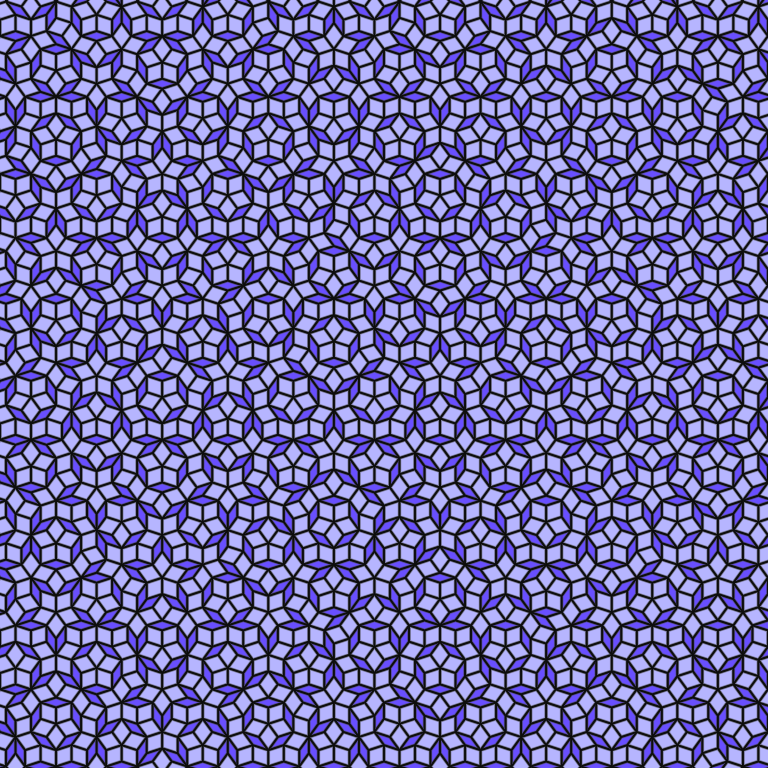
Give the GLSL for this pattern, as a WebGL 2 fragment shader.

```glsl
#version 300 es
precision highp float;

uniform vec2 u_resolution;
out vec4 outColor;

#define EDGE 0.0212              // rhomb side, in canvas heights
#define PHASE vec2(0.31, 0.17)   // selects one tiling of the family
#define LINE 0.091               // half width of the joints, in sides
#define SOFTNESS 0.122           // width of the joint's fade, in sides
#define WIDE_COLOR vec3(0.715, 0.71, 1.0)
#define THIN_COLOR vec3(0.41, 0.31, 1.0)
#define RIM_COLOR vec3(0.27, 0.275, 0.265)
#define JOINT_COLOR vec3(0.05)

const float TAU = 6.2831853;
const int AXES = 5;

vec2 axes[AXES];
float offsets[AXES];

float cross2(vec2 a, vec2 b) {
    return a.x * b.y - a.y * b.x;
}

vec2 axis(int j) {
    float angle = TAU * (0.25 + float(j) / float(AXES));
    return vec2(cos(angle), sin(angle));
}

// Offsets sum to zero, which makes the dual of the five grids a rhomb tiling
void setupGrids() {
    for (int j = 0; j < AXES; j++) {
        axes[j] = axis(j);
        offsets[j] = dot(PHASE, axis(2 * j));
    }
}

// Rhomb dual to the crossing of line a of grid j with line b of grid k:
// signed distance from p to its border (positive inside)
float rhombDistance(vec2 p, int j, int k, float a, float b) {
    vec2 u = axes[j], w = axes[k];
    float area = cross2(u, w);
    float A = a - offsets[j], B = b - offsets[k];
    vec2 crossing = vec2(A * w.y - B * u.y, B * u.x - A * w.x) / area;

    vec2 corner = a * u + b * w;
    for (int i = 0; i < AXES; i++) {
        if (i != j && i != k)
            corner += ceil(dot(crossing, axes[i]) + offsets[i]) * axes[i];
    }

    vec2 q = p - corner;
    vec2 st = vec2(cross2(q, w), cross2(u, q)) / area;
    vec2 inset = min(st, 1.0 - st);
    return min(inset.x, inset.y) * abs(area);
}

// x: distance to the nearest side, y: area of the rhomb around p
vec2 tiling(vec2 p) {
    vec2 gridPoint = p / 2.5;
    vec2 best = vec2(-1e3, 0.0);
    for (int j = 0; j < AXES - 1; j++) {
        float lineJ = floor(dot(gridPoint, axes[j]) + offsets[j]);
        for (int k = j + 1; k < AXES; k++) {
            float lineK = floor(dot(gridPoint, axes[k]) + offsets[k]);
            for (int n = 0; n < 4; n++) {
                float a = lineJ + float(n & 1);
                float b = lineK + float(n >> 1);
                float d = rhombDistance(p, j, k, a, b);
                if (d > best.x) best = vec2(d, abs(cross2(axes[j], axes[k])));
            }
        }
    }
    return best;
}

void main() {
    setupGrids();
    vec2 p = (gl_FragCoord.xy - 0.5 * u_resolution) / (u_resolution.y * EDGE);
    vec2 tile = tiling(p);

    // Black joint fading through a grey rim into the tile colour
    float pixel = 1.0 / (u_resolution.y * EDGE);
    float t = (tile.x - LINE) / max(SOFTNESS, 1.2 * pixel);
    vec3 tileColor = tile.y < 0.8 ? THIN_COLOR : WIDE_COLOR;
    vec3 color = mix(JOINT_COLOR, RIM_COLOR, smoothstep(-0.58, 0.16, t));
    color = mix(color, tileColor, smoothstep(-0.5, 0.5, t));
    outColor = vec4(color, 1.0);
}
```
